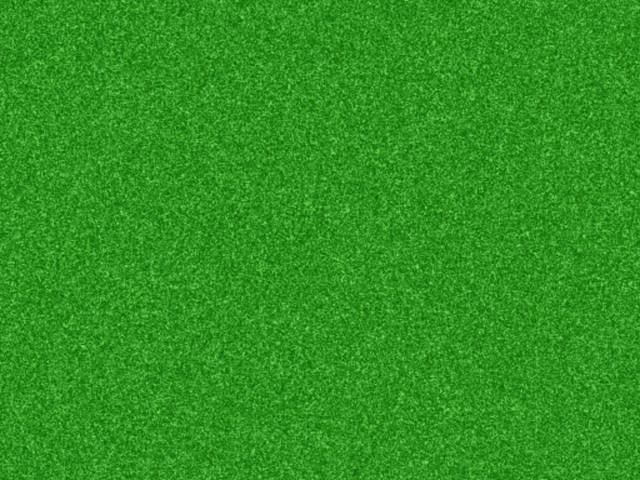
A Shadertoy shader for this texture:

```glsl
// Fine, even green grain, like short turf or felt seen from above.

// Integer hash of a grid cell.
uint hashCell(ivec2 cell) {
    uint h = uint(cell.x + 4096) * 1597u + uint(cell.y + 4096) * 51749u;
    h = (h ^ (h >> 15)) * 0x2c1b3c6du;
    h = (h ^ (h >> 12)) * 0x297a2d39u;
    return h ^ (h >> 15);
}

// Bell-shaped random value per cell, with mean 0 and deviation 1.
float grainValue(ivec2 cell) {
    uint h = hashCell(cell);
    float sum = float(h & 65535u) + float(h >> 16);
    return (sum / 65535.0 - 1.0) * 2.45;
}

// Soft grain: nearby cells blended by distance, at constant contrast.
float softGrain(vec2 p) {
    ivec2 home = ivec2(floor(p));
    float total = 0.0, power = 0.0;
    for (int y = -1; y <= 1; y++) {
        for (int x = -1; x <= 1; x++) {
            ivec2 cell = home + ivec2(x, y);
            vec2 toCenter = vec2(cell) + 0.5 - p;
            float weight = exp(-dot(toCenter, toCenter) / 0.6);
            total += weight * grainValue(cell);
            power += weight * weight;
        }
    }
    return total / sqrt(power);
}

void mainImage(out vec4 fragColor, in vec2 fragCoord) {
    vec2 uv = fragCoord / iResolution.y;
    float tone = softGrain(uv * 384.0);

    // Mid green, shifted by the grain; highlights reach further than shadows.
    vec3 color = vec3(0.190, 0.573, 0.131);
    color += tone * vec3(0.058, 0.065, 0.053);
    color += (tone * tone - 1.0) * vec3(0.007, 0.005, 0.007);

    fragColor = vec4(clamp(color, 0.0, 1.0), 1.0);
}
```
